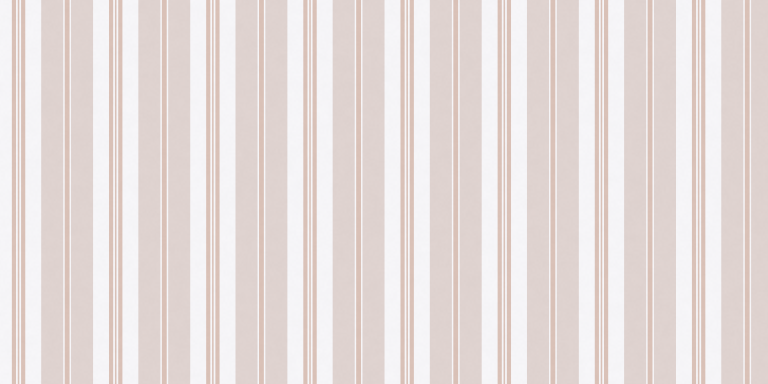
This pattern is drawn by a Shadertoy shader. Its source:

```glsl
// Vertical wallpaper stripes: wide blush bands split by a tan pinstripe, alternating
// with off-white gaps that carry a tan trio. Each stripe is an exact box-filtered
// interval measured from the band centre; faint value noise adds a paper grain.

float hash(vec2 p) {
    vec3 q = fract(vec3(p.xyx) * 0.1031);
    q += dot(q, q.yzx + 33.33);
    return fract((q.x + q.y) * q.z);
}

float noise(vec2 p) {
    vec2 i = floor(p), f = fract(p);
    f = f * f * (3.0 - 2.0 * f);
    return mix(mix(hash(i), hash(i + vec2(1, 0)), f.x),
               mix(hash(i + vec2(0, 1)), hash(i + vec2(1, 1)), f.x), f.y);
}

// Share of a pixel of width px, centred on x, that lies between lo and hi.
float stripe(float x, float lo, float hi, float px) {
    return clamp((min(x + 0.5 * px, hi) - max(x - 0.5 * px, lo)) / px, 0.0, 1.0);
}

void mainImage(out vec4 fragColor, in vec2 fragCoord) {
    vec2 uv = fragCoord / iResolution.x;

    // Just under eight repeats across; distances are fractions of one repeat.
    float repeats = 7.905;
    float px = repeats / iResolution.x;
    float fromBand = abs(fract(uv.x * repeats - 0.691 + 0.5) - 0.5);
    float fromGap = 0.5 - fromBand;

    // Blush band, open in the middle for two white lines around a tan one.
    float blush = stripe(fromBand, 0.040, 0.267, px);
    float tan_ = stripe(fromBand, -0.025, 0.025, px);

    // Trio in the gap: a hairline between two thicker stripes.
    tan_ += stripe(fromGap, -0.008, 0.008, px);
    tan_ += stripe(fromGap, 0.026, 0.069, px);

    vec3 white = vec3(0.963, 0.960, 0.970);
    vec3 color = white;
    color += (vec3(0.872, 0.824, 0.812) - white) * blush;
    color += (vec3(0.852, 0.757, 0.718) - white) * tan_;

    // Paper grain: fine speckle over a broader mottle.
    color += 0.008 * (noise(uv * 380.0) - 0.5) + 0.006 * (noise(uv * 90.0) - 0.5);

    fragColor = vec4(color, 1.0);
}
```
